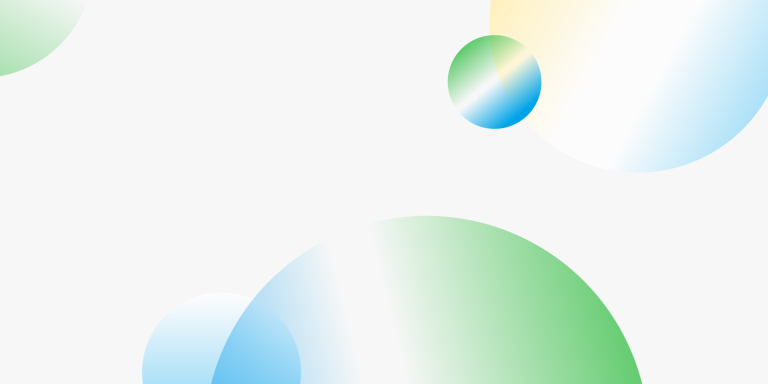
Give the GLSL for this background, as a Shadertoy shader.

```glsl
// Pale backdrop with five large translucent discs, each filled by a linear
// gradient. Discs are smooth distance masks; gradients run along an axis from
// one tint, through a clear band, to a second tint.

#define PAPER  vec3(0.969)
#define WHITE  vec3(0.99)
#define GREEN  vec3(0.36, 0.79, 0.41)
#define BLUE   vec3(0.00, 0.64, 0.91)
#define AZURE  vec3(0.20, 0.68, 0.93)
#define SKY    vec3(0.67, 0.88, 0.97)
#define CREAM  vec3(1.00, 0.94, 0.72)

// Antialiased coverage of a disc.
float discMask(vec2 p, vec2 center, float radius) {
    float px = 1.0 / iResolution.y;
    return 1.0 - smoothstep(-0.75 * px, 0.75 * px, length(p - center) - radius);
}

// Position along an axis through the disc: -1 and 1 lie on its rim.
float along(vec2 p, vec2 center, float radius, vec2 axis) {
    return dot(p - center, normalize(axis)) / radius;
}

// Tints the base at both ends (alpha = strength), leaving the band clear.
vec3 twoTone(vec3 base, float t, vec4 low, vec4 high, vec2 band) {
    float lowAmount = low.a * max((band.x - t) / (band.x + 1.0), 0.0);
    float highAmount = high.a * max((t - band.y) / (1.0 - band.y), 0.0);
    vec3 tinted = mix(base, low.rgb, min(lowAmount, 1.0));
    return mix(tinted, high.rgb, min(highAmount, 1.0));
}

// Paints one gradient disc; base is the colour its clear band shows.
vec3 paintDisc(vec3 under, vec3 base, vec2 p, vec2 center, float radius,
               vec2 axis, vec4 low, vec4 high, vec2 band) {
    float t = along(p, center, radius, axis);
    vec3 fill = twoTone(base, t, low, high, band);
    return mix(under, fill, discMask(p, center, radius));
}

void mainImage(out vec4 fragColor, in vec2 fragCoord) {
    vec2 p = fragCoord / iResolution.y;
    vec3 color = PAPER;

    // Green disc cut by the upper left corner
    color = paintDisc(color, color, p, vec2(-0.052, 1.091), 0.294,
                      vec2(-0.50, -0.87), vec4(0.0), vec4(GREEN, 0.62),
                      vec2(-0.2));

    // Opaque cream to sky disc at the upper right
    color = paintDisc(color, WHITE, p, vec2(1.661, 0.9375), 0.387,
                      vec2(0.87, -0.48), vec4(CREAM, 1.0), vec4(SKY, 1.0),
                      vec2(-0.10, 0.28));

    // Small vivid disc overlapping it
    color = paintDisc(color, color, p, vec2(1.288, 0.7865), 0.122,
                      vec2(0.63, -0.77), vec4(GREEN, 1.0), vec4(BLUE, 1.15),
                      vec2(-0.08, 0.0));

    // Soft disc at the lower left, white above and sky below
    color = paintDisc(color, WHITE, p, vec2(0.577, 0.031), 0.207,
                      vec2(0.0, -1.0), vec4(0.0), vec4(SKY, 1.75),
                      vec2(-1.0, -0.95));

    // Great blue to green disc rising from the lower edge
    color = paintDisc(color, color, p, vec2(1.111, -0.1406), 0.5786,
                      vec2(0.97, 0.24), vec4(AZURE, 0.67), vec4(GREEN, 0.95),
                      vec2(-0.21, -0.03));

    fragColor = vec4(color, 1.0);
}
```
